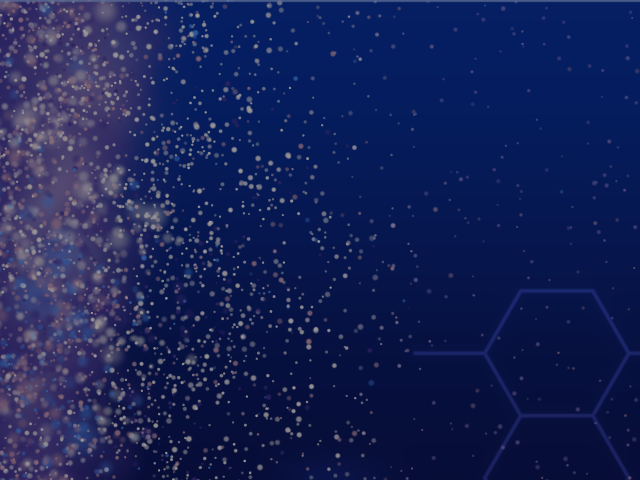
Reproduce this background procedurally as a WebGL 2 fragment shader.

```glsl
#version 300 es
precision highp float;
// Drifting bokeh dust thinning from left to right over deep blue, with faint hexagons.
uniform vec2 u_resolution;
out vec4 fragColor;

const vec3 CREAM = vec3(0.62, 0.60, 0.59);
const vec3 ROSE = vec3(0.50, 0.38, 0.44);
const vec3 MAUVE = vec3(0.38, 0.33, 0.53);
const vec3 AZURE = vec3(0.18, 0.36, 0.62);
const vec3 VIOLET = vec3(0.17, 0.13, 0.37);

vec3 hash3(vec2 cell, float seed) {
  vec3 q = fract(vec3(cell.xyx + seed * 17.3) * vec3(0.1031, 0.1030, 0.0973));
  q += dot(q, q.yxz + 33.33);
  return fract((q.xxy + q.yzz) * q.zyx);
}

mat2 rotation(float a) {
  return mat2(cos(a), sin(a), -sin(a), cos(a));
}

float glow(vec2 p, vec2 center, vec2 size) {
  vec2 d = (p - center) / size;
  return exp(-dot(d, d));
}

float segment(vec2 p, vec2 a, vec2 b) {
  vec2 d = b - a;
  return length(p - a - d * clamp(dot(p - a, d) / dot(d, d), 0.0, 1.0));
}

// Signed distance to a hexagon with flat top and bottom.
float hexagon(vec2 p, float apothem) {
  const vec2 k = vec2(-0.866, 0.5);
  p = abs(p);
  p -= 2.0 * min(dot(k, p), 0.0) * k;
  p -= vec2(clamp(p.x, -0.577 * apothem, 0.577 * apothem), apothem);
  return length(p) * sign(p.y);
}

float stroke(float d, float width) {
  return 1.0 - smoothstep(width * 0.2, width, d);
}

// Layered sines in the range 0 to 1 that gather the dust into clumps.
float clumps(vec2 p) {
  float s = sin(p.x * 19.0 + 2.0 * sin(p.y * 13.0)) + sin(p.y * 27.0 + 2.0 * sin(p.x * 17.0 + 1.0));
  return 0.5 + 0.25 * s;
}

vec3 dustColor(vec2 at, float pick, float violetShare) {
  float left = 1.0 - smoothstep(0.1, 0.4, at.x);
  float blueShare = 0.03 + 0.2 * left * (1.0 - smoothstep(0.2, 0.75, at.y));
  vec3 c = mix(CREAM, MAUVE, smoothstep(0.6, 1.0, at.x));
  c = mix(c, ROSE, step(0.78 - 0.3 * left, pick));
  c = mix(c, VIOLET, step(1.0 - violetShare, pick));
  return mix(c, AZURE, step(pick, blueShare));
}

// One jittered disc per cell; reach = (x where thinning starts, x where it ends, peak density).
vec3 dust(vec3 base, vec2 p, float cellSize, vec2 radii, float soft, float alpha, vec3 reach, float violetShare, float seed) {
  mat2 turn = rotation(seed * 1.37);
  vec2 q = turn * p / cellSize + seed * 7.1;
  vec2 cell = floor(q);
  vec3 place = hash3(cell + 200.0, seed);
  vec3 look = hash3(cell + 431.0, seed + 3.7);
  float radius = mix(radii.x, radii.y, look.x * look.x);
  float margin = min(radius / cellSize + 0.03, 0.5);
  vec2 center = cell + mix(vec2(margin), vec2(1.0 - margin), place.xy);
  vec2 at = transpose(turn) * (center - seed * 7.1) * cellSize;
  float bulge = 0.07 * cos(6.0 * (at.y - 0.38));
  float density = reach.z * (1.0 - smoothstep(reach.x, reach.y, at.x - bulge));
  density *= mix(0.5, 1.5, clumps(at));
  float d = length(q - center) * cellSize;
  float disc = 1.0 - smoothstep(radius * (1.0 - soft), radius, d);
  float strength = disc * alpha * mix(0.45, 1.0, look.y) * step(place.z, density);
  return mix(base, dustColor(at, look.z, violetShare), strength);
}

vec3 backdrop(vec2 p) {
  vec3 c = mix(vec3(0.025, 0.05, 0.215), vec3(0.02, 0.12, 0.385), smoothstep(-0.05, 1.0, p.y));
  return c + vec3(0.015, 0.03, 0.07) * glow(p, vec2(0.69, 0.0), vec2(0.1, 0.05));
}

// Soft cloud on the left, rippled by layered sines.
vec3 haze(vec3 base, vec2 p) {
  float ripple = 0.025 * sin(p.y * 17.0 + 3.0 * sin(p.x * 11.0)) + 0.015 * sin(p.y * 41.0 + p.x * 23.0);
  float edge = mix(0.31, 0.40, p.y) + ripple;
  vec3 c = mix(base, VIOLET, 0.85 * (1.0 - smoothstep(edge - 0.2, edge, p.x)));
  float bright = 0.6 * glow(p, vec2(0.12, 0.53), vec2(0.11, 0.22))
               + 0.5 * glow(p, vec2(0.18, 0.86), vec2(0.12, 0.17))
               + 0.3 * glow(p, vec2(0.07, 0.14), vec2(0.08, 0.14));
  c = mix(c, vec3(0.43, 0.38, 0.49), min(bright, 0.8) * mix(0.6, 1.1, clumps(p * 1.3)));
  float blue = glow(p, vec2(0.08, 0.38), vec2(0.045)) + glow(p, vec2(0.125, 0.48), vec2(0.04))
             + glow(p, vec2(0.17, 0.09), vec2(0.035));
  return mix(c, AZURE, 0.45 * blue);
}

vec3 lattice(vec3 base, vec2 p) {
  const vec2 center = vec2(1.160, 0.264);
  const float apothem = 0.130;
  float side = apothem * 1.1547;
  float d = abs(hexagon(p - center, apothem));
  d = min(d, abs(hexagon(p - center + vec2(0.0, 2.0 * apothem), apothem)));
  d = min(d, segment(p, vec2(0.865, center.y), center - vec2(side, 0.0)));
  d = min(d, segment(p, center + vec2(side, 0.0), vec2(1.4, center.y)));
  return base + vec3(0.09, 0.09, 0.18) * (0.75 * stroke(d, 0.0065) + 0.15 * exp(-d * 110.0));
}

void main() {
  vec2 p = gl_FragCoord.xy / u_resolution.y;
  vec3 color = lattice(haze(backdrop(p), p), p);
  // Fine grains, from the dense side to the open field.
  for (int i = 0; i < 6; i++)
    color = dust(color, p, 0.026, vec2(0.0035, 0.0085), 0.65, 0.95, vec3(0.16, 0.90, 0.42), 0.1, float(i) + 11.0);
  for (int i = 0; i < 3; i++)
    color = dust(color, p, 0.045, vec2(0.0035, 0.0075), 0.75, 0.7, vec3(1.5, 3.0, 0.26), 0.0, float(i) + 18.0);
  // Blurred discs of the cloud lie in front.
  for (int i = 0; i < 4; i++) {
    float seed = float(i) + 1.0;
    color = dust(color, p, 0.042, vec2(0.008, 0.018), 0.8, 0.6, vec3(0.10, 0.40, 0.75), 0.22, seed + 5.0);
    color = dust(color, p, 0.085, vec2(0.02, 0.040), 0.9, 0.5, vec3(0.08, 0.34, 0.75), 0.3, seed);
  }
  // Pale rim along the top.
  color = mix(color, vec3(0.36, 0.42, 0.58), 0.8 * smoothstep(0.994, 0.998, p.y));
  fragColor = vec4(color, 1.0);
}
```
